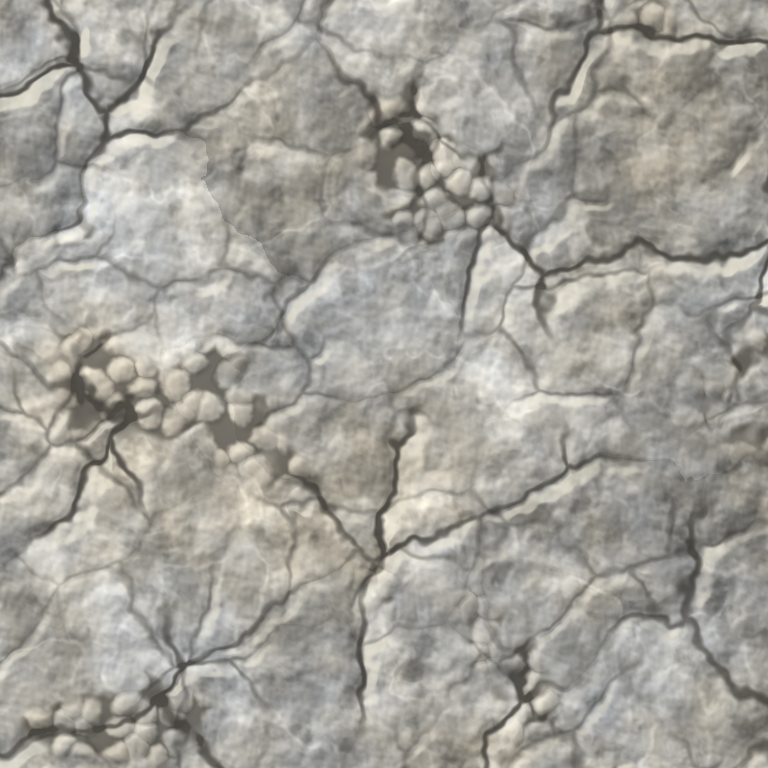
Write a three.js fragment shader that draws this texture.

```glsl
// Weathered grey rock face: cracked slabs with pale rims, blotchy stone and pockets of gravel.
varying vec2 vUv;

const vec2 LIGHT_DIR = vec2(-0.6, 0.8);
const float LIGHT_STEP = 0.007;
const vec3 COOL_TINT = vec3(0.985, 0.997, 1.0);
const vec3 WARM_TINT = vec3(1.04, 1.0, 0.915);
const vec3 RIM_CREAM = vec3(0.90, 0.88, 0.81);
const vec3 CRACK_DARK = vec3(0.25, 0.24, 0.22);

vec2 hash2(vec2 p) {
  vec2 q = vec2(dot(p, vec2(127.1, 311.7)), dot(p, vec2(269.5, 183.3)));
  return fract(sin(q) * 43758.55);
}

float gradientNoise(vec2 p) {
  vec2 i = floor(p), f = fract(p);
  vec2 u = f * f * f * (f * (f * 6.0 - 15.0) + 10.0);
  vec2 x = vec2(1.0, 0.0), y = vec2(0.0, 1.0);
  float a = dot(hash2(i) * 2.0 - 1.0, f);
  float b = dot(hash2(i + x) * 2.0 - 1.0, f - x);
  float c = dot(hash2(i + y) * 2.0 - 1.0, f - y);
  float d = dot(hash2(i + 1.0) * 2.0 - 1.0, f - 1.0);
  return mix(mix(a, b, u.x), mix(c, d, u.x), u.y);
}

float fbm(vec2 p) {
  float sum = 0.0, amp = 0.6;
  for (int i = 0; i < 4; i++) {
    sum += amp * gradientNoise(p);
    p = mat2(1.6, 1.2, -1.2, 1.6) * p + 7.3;
    amp *= 0.52;
  }
  return sum;
}

vec2 noisePair(vec2 p) {
  return vec2(fbm(p), fbm(p + 19.0));
}

// Voronoi cells: x = distance to the border, y = random value, z = distance to the centre
vec3 cells(vec2 p) {
  vec2 home = floor(p), f = fract(p), nearCell = vec2(0.0), nearVec = vec2(0.0);
  float best = 9.0;
  for (int j = -1; j <= 1; j++)
    for (int i = -1; i <= 1; i++) {
      vec2 g = vec2(float(i), float(j));
      vec2 r = g + hash2(home + g) - f;
      if (dot(r, r) < best) { best = dot(r, r); nearVec = r; nearCell = g; }
    }
  float border = 9.0;
  for (int j = -2; j <= 2; j++)
    for (int i = -2; i <= 2; i++) {
      vec2 g = nearCell + vec2(float(i), float(j));
      vec2 r = g + hash2(home + g) - f;
      vec2 d = r - nearVec;
      if (dot(d, d) > 0.0001) border = min(border, dot(0.5 * (nearVec + r), normalize(d)));
    }
  return vec3(border, hash2(home + nearCell + 31.0).x, sqrt(best));
}

// Slabs stretched along the rising diagonal, with ragged outlines
vec3 slabCells(vec2 uv, vec2 scale, float raggedness) {
  vec2 ragged = uv + raggedness * noisePair(uv * 8.0);
  vec2 grain = vec2(dot(ragged, vec2(0.77, 0.64)), dot(ragged, vec2(-0.64, 0.77)));
  return cells(grain * scale + 5.0);
}

vec3 largeSlabs(vec2 uv) { return slabCells(uv, vec2(3.3, 4.7), 0.085); }
vec3 smallSlabs(vec2 uv) { return slabCells(uv, vec2(6.5, 8.5), 0.07); }

// Where cracks gape rather than close up
float opening(vec2 p) {
  return smoothstep(-0.3, 0.2, gradientNoise(p));
}

float gravelMask(vec2 uv, float border) {
  float patches = smoothstep(0.16, 0.24, gradientNoise(uv * 3.3 + 11.0) + 0.15 * gradientNoise(uv * 25.0));
  return patches * (1.0 - smoothstep(0.14, 0.2, border));
}

vec3 pebbles(vec2 uv) {
  return cells(uv * 30.0 + 0.6 * noisePair(uv * 20.0));
}

// x = slab height, y = height of the rough stone and gravel
vec2 relief(vec2 uv) {
  float border = largeSlabs(uv).x;
  float slab = mix(1.0, smoothstep(0.0, 0.12, border), opening(uv * 5.0 + 3.0));
  float chip = mix(1.0, smoothstep(0.0, 0.16, smallSlabs(uv).x), opening(uv * 6.0 + 33.0));
  float stone = 1.0 - smoothstep(0.1, 0.65, pebbles(uv).z);
  float rough = 0.032 * fbm(uv * 15.0) + 0.012 * abs(fbm(uv * 24.0 + 5.0));
  return vec2(0.018 * slab + 0.009 * chip, mix(rough, 0.014 * stone, gravelMask(uv, border)));
}

void main() {
  vec2 uv = vUv;
  vec3 slab = largeSlabs(uv);
  vec3 chip = smallSlabs(uv);
  float gravel = gravelMask(uv, slab.x);
  vec2 slope = (relief(uv) - relief(uv + LIGHT_DIR * LIGHT_STEP)) / LIGHT_STEP;

  // Stone tone: broad stains, sharp-edged flakes, pale veins and slanting light
  vec2 bent = uv + 0.03 * noisePair(uv * 9.0 + 50.0);
  float tone = 0.60 + 0.12 * (slab.y - 0.5) + 0.06 * (chip.y - 0.5);
  tone += 0.24 * gradientNoise(uv * 2.6 + 40.0) + 0.2 * gradientNoise(bent * 7.0 + 70.0);
  float flakes = smoothstep(-0.08, 0.16, fbm(bent * 17.0 + 4.0));
  float pits = smoothstep(0.06, 0.28, fbm(bent * 21.0 + 14.0));
  float vein = 1.0 - smoothstep(0.0, 0.045, abs(fbm(bent * 6.0 + 23.0)));
  tone += (1.0 - gravel) * (0.11 * flakes - 0.1 * pits + 0.07 * vein) + 0.03 * gravel;
  tone += 0.13 * clamp(slope.y, -1.2, 1.2) + 0.11 * clamp(slope.x, -1.0, 1.0);

  // Bluish and tan weathering
  float warmth = 0.5 + 1.0 * gradientNoise(uv * 4.0 + 60.0) + 0.9 * fbm(uv * 16.0 + 8.0);
  vec3 color = tone * mix(COOL_TINT, WARM_TINT, clamp(warmth + 0.3 * gravel, 0.0, 1.0));

  // Pale rims facing the light, dark cracks and gaps between pebbles
  float rim = smoothstep(0.2, 0.8, slope.x) * (0.7 + gradientNoise(uv * 14.0));
  color = mix(color, RIM_CREAM, clamp(0.75 * rim * (1.0 - gravel), 0.0, 0.85));
  float crack = opening(uv * 5.0 + 3.0) * (1.0 - smoothstep(0.004, 0.034, slab.x));
  float fissure = opening(uv * 6.0 + 33.0) * (1.0 - smoothstep(0.0, 0.05, chip.x));
  float gaps = gravel * smoothstep(0.4, 0.65, pebbles(uv).z);
  color = mix(color, CRACK_DARK, clamp(0.8 * crack + 0.4 * fissure + 0.6 * gaps, 0.0, 0.85));

  gl_FragColor = vec4(clamp(color, 0.0, 1.0), 1.0);
}
```
